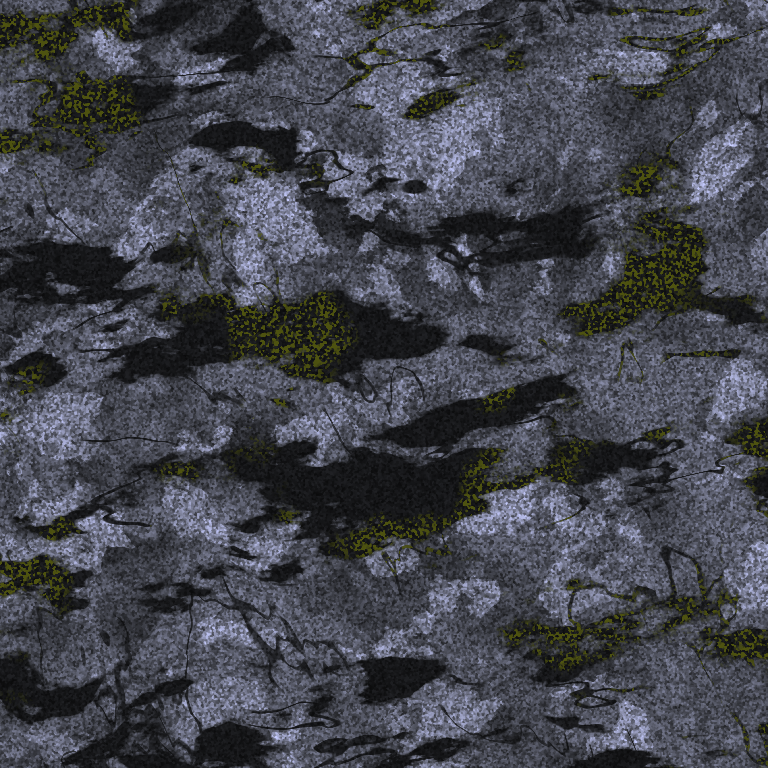
Give the GLSL for this texture, as a WebGL 2 fragment shader.

```glsl
#version 300 es
precision highp float;

uniform vec2 u_resolution;
out vec4 fragColor;

#define ROCK_TONE 0.265
#define STAIN_TONE 0.355
#define LICHEN_TONE 0.475
#define HOLLOW_TONE 0.085
#define STAIN_LEVEL 0.54
#define LICHEN_LEVEL 0.59
#define HOLLOW_LEVEL 0.375
#define CRACK_WIDTH 0.022
#define GRAIN_FREQ 370.0
#define GRAIN_AMOUNT 0.85
#define MOSS_LEVEL 0.53
#define MOSS_COLOR vec3(0.33, 0.35, 0.06)

vec3 hash3(vec2 p) {
    vec3 q = fract(p.xyx * vec3(0.1031, 0.1030, 0.0973));
    q += dot(q, q.yxz + 33.33);
    return fract((q.xxy + q.yzz) * q.zyx);
}

// Smooth cellular noise: random cell values blended around jittered points
float cellNoise(vec2 p) {
    vec2 cell = floor(p), local = p - cell;
    float total = 0.0, weights = 0.0;
    for (int y = -1; y <= 1; y++) {
        for (int x = -1; x <= 1; x++) {
            vec2 offset = vec2(x, y);
            vec3 h = hash3(cell + offset + 80.0);
            vec2 d = offset + h.xy - local;
            float w = exp(-7.0 * dot(d, d));
            total += w * h.z;
            weights += w;
        }
    }
    return total / weights;
}

float fractal(vec2 p, int octaves) {
    float sum = 0.0, norm = 0.0, amp = 1.0;
    for (int i = 0; i < octaves; i++) {
        sum += amp * cellNoise(p);
        norm += amp;
        amp *= 0.57;
        p = mat2(0.96, 0.28, -0.28, 0.96) * p * 2.03 + 5.7;
    }
    return sum / norm;
}

mat2 rotation(float a) {
    return mat2(cos(a), -sin(a), sin(a), cos(a));
}

// Thin line along the middle contour of a noise field
float crack(vec2 p, float width) {
    return 1.0 - smoothstep(width * 0.4, width, abs(fractal(p, 4) - 0.5));
}

void main() {
    vec2 p = gl_FragCoord.xy / u_resolution.y;
    vec2 warp = vec2(cellNoise(p * 6.0 + 3.0), cellNoise(p * 6.0 + 41.0)) - 0.5;
    vec2 bent = p + 0.05 * warp;

    // Weathered rock, stains and crisp lichen
    float tone = ROCK_TONE + 0.36 * (fractal(p * 8.0 + 11.0, 5) - 0.5);
    float stain = fractal(bent * 11.0 + 23.0, 6);
    tone = mix(tone, STAIN_TONE, 0.8 * smoothstep(-0.03, 0.03, stain - STAIN_LEVEL));
    float lichen = fractal(bent * vec2(13.0, 15.0) + 57.0, 6);
    float lichenMask = smoothstep(-0.015, 0.025, lichen - LICHEN_LEVEL);
    tone = mix(tone, LICHEN_TONE + 0.3 * (stain - 0.5), 0.9 * lichenMask);

    // Hollows stretched along the bedding, with soft shade around them
    vec2 bedding = rotation(0.13) * bent;
    float hollow = fractal(bedding * vec2(8.0, 19.0) + 71.0, 5);
    float shade = 1.0 - smoothstep(HOLLOW_LEVEL, HOLLOW_LEVEL + 0.11, hollow);
    float dark = 1.0 - smoothstep(-0.02, 0.025, hollow - HOLLOW_LEVEL);

    // Broken cracks: long ones along the bedding, a few steep ones
    float zone = fractal(p * vec2(6.0, 8.0) + 93.0, 3);
    float flatCrack = crack(bedding * vec2(3.5, 10.0) + 17.0, CRACK_WIDTH)
        * smoothstep(0.49, 0.57, zone);
    float steepCrack = crack(rotation(0.5) * bent * vec2(9.0, 4.0) + 37.0, CRACK_WIDTH * 0.8)
        * smoothstep(0.47, 0.38, zone);
    dark = max(dark, 0.95 * max(flatCrack, 0.85 * steepCrack));
    tone *= 1.0 - 0.38 * shade;
    tone = mix(tone, HOLLOW_TONE, dark);

    // Mineral grain
    float grain = cellNoise(p * GRAIN_FREQ) - 0.5;
    float coarse = cellNoise(p * GRAIN_FREQ * 0.45 + 9.0) - 0.5;
    tone *= 1.0 + GRAIN_AMOUNT * (grain + 0.35 * coarse);
    vec3 color = tone * vec3(0.97, 1.0, 1.08 + 0.22 * tone);

    // Moss specks gathered in the dark parts
    float mossZone = smoothstep(0.0, 0.1, fractal(p * 5.0 + 131.0, 3) - MOSS_LEVEL);
    float specks = smoothstep(0.48, 0.75, cellNoise(p * GRAIN_FREQ * 0.9 + 29.0));
    float moss = mossZone * specks * max(dark, 0.3 * shade);
    color = mix(color, MOSS_COLOR, 0.9 * moss);

    fragColor = vec4(clamp(color, 0.0, 1.0), 1.0);
}
```
